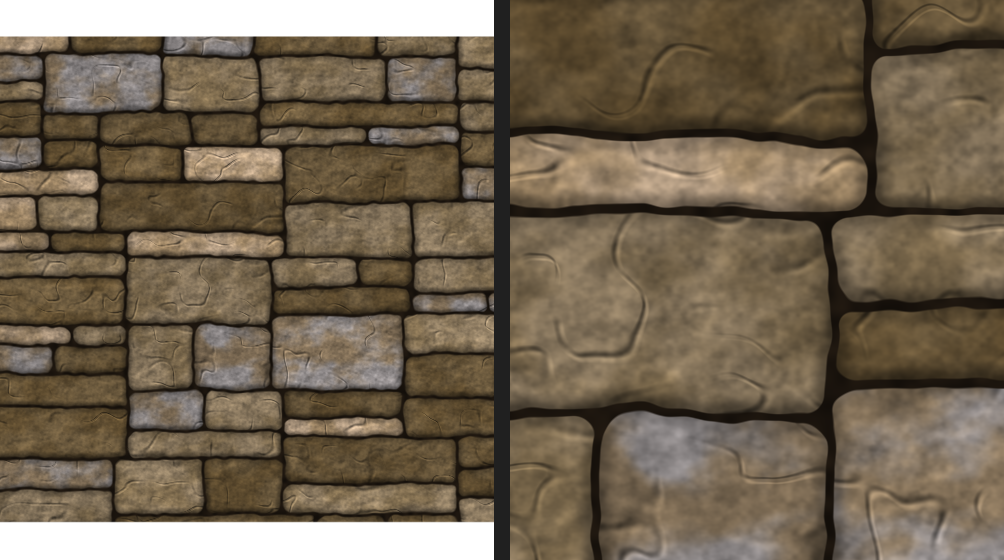
Left: the whole. Right: its middle third, enlarged.
This texture is drawn by a WebGL 2 fragment shader. Its source:

```glsl
#version 300 es
precision highp float;

uniform vec2 u_resolution;
out vec4 fragColor;

float hash(vec2 p) {
    vec3 a = fract(p.xyx * 0.1031);
    a += dot(a, a.yzx + 33.33);
    return fract((a.x + a.y) * a.z);
}

float noise(vec2 p) {
    vec2 i = floor(p), f = fract(p);
    f = f * f * (3.0 - 2.0 * f);
    return mix(mix(hash(i), hash(i + vec2(1, 0)), f.x),
               mix(hash(i + vec2(0, 1)), hash(i + vec2(1, 1)), f.x), f.y);
}

float fbm(vec2 p) {
    float sum = 0.0, amp = 0.5;
    for (int i = 0; i < 4; i++) {
        sum += amp * noise(p);
        p = mat2(1.6, 1.2, -1.2, 1.6) * p + 7.3;
        amp *= 0.5;
    }
    return sum / 0.9375;
}

// Thin broken wrinkles in the stone face
float creases(vec2 q) {
    vec2 w = q + 0.022 * vec2(noise(q * 34.0), noise(q * 34.0 + 9.0));
    float line = abs(noise(w * vec2(26, 40)) - 0.5);
    return smoothstep(0.07, 0.0, line) * smoothstep(0.4, 0.7, noise(q * 24.0 + 5.0));
}

float jitter(vec2 vertex) {
    return 0.64 * (hash(vertex + 41.0) - 0.5);
}

// Interlocking rectangles: wall joints run vertically through even grid
// vertices and horizontally through odd ones. Returns low and high corners.
vec4 block(vec2 c) {
    bool even = mod(c.x + c.y, 2.0) < 0.5;
    float a = jitter(c), b = jitter(c + 1.0);
    float right = jitter(c + vec2(1, 0)), top = jitter(c + vec2(0, 1));
    return even ? vec4(c.x + a, c.y + right, c.x + 1.0 + b, c.y + 1.0 + top)
                : vec4(c.x + top, c.y + a, c.x + 1.0 + right, c.y + 1.0 + b);
}

// Finds the stone around p and its identity
vec4 findStone(vec2 p, out vec2 id) {
    vec2 size = vec2(0.26, 0.102);
    vec2 g = p / size + 20.0;
    vec4 box = vec4(0);
    for (int j = -1; j <= 1; j++)
        for (int i = -1; i <= 1; i++) {
            vec2 c = floor(g) + vec2(i, j);
            vec4 b = block(c);
            if (all(greaterThanEqual(g, b.xy)) && all(lessThan(g, b.zw))) {
                box = b;
                id = c;
            }
        }
    box = (box - 20.0) * size.xyxy;

    // Tall blocks become two courses, very long slabs are cut across
    float cut = mix(box.y, box.w, 0.36 + 0.28 * hash(id + 3.0));
    if (box.w - box.y > 0.074 && hash(id + 8.0) < 0.68) {
        if (p.y > cut) { box.y = cut; id += vec2(71, 13); }
        else box.w = cut;
    }
    cut = mix(box.x, box.z, 0.35 + 0.3 * hash(id + 5.0));
    if (box.z - box.x > 0.24 && hash(id + 15.0) < 0.4) {
        if (p.x > cut) { box.x = cut; id += vec2(29, 97); }
        else box.z = cut;
    }
    return box;
}

vec3 stoneColor(float pick, float patches) {
    if (pick < 0.42) return mix(vec3(0.36, 0.29, 0.18), vec3(0.42, 0.35, 0.24), patches);
    if (pick < 0.74) return mix(vec3(0.47, 0.40, 0.29), vec3(0.55, 0.48, 0.38), patches);
    if (pick < 0.88) return mix(vec3(0.49, 0.42, 0.33), vec3(0.55, 0.53, 0.53), patches);
    return mix(vec3(0.58, 0.49, 0.37), vec3(0.70, 0.61, 0.51), patches);
}

void main() {
    vec2 p = gl_FragCoord.xy / u_resolution.y;
    float pixel = 1.0 / u_resolution.y;

    // Uneven joints
    vec2 w = p + 0.007 * (vec2(noise(p * 19.0), noise(p * 19.0 + 31.0)) - 0.5)
               + 0.0035 * (vec2(noise(p * 75.0), noise(p * 75.0 + 17.0)) - 0.5);
    vec2 id;
    vec4 box = findStone(w, id);
    vec2 halfSize = 0.5 * (box.zw - box.xy), local = w - 0.5 * (box.xy + box.zw);
    float radius = 0.008 + 0.008 * noise(p * 30.0);
    vec2 e = abs(local) - halfSize + 0.0026 + radius;
    float d = length(max(e, 0.0)) + min(max(e.x, e.y), 0.0) - radius;

    // Mottled face with embossed relief
    vec2 q = p + 20.0 * vec2(hash(id + 51.0), hash(id + 67.0));
    float mottle = fbm(q * vec2(20, 26));
    vec3 color = stoneColor(hash(id + 23.0), smoothstep(0.3, 0.7, mottle));
    color *= 0.93 + 0.14 * hash(id + 37.0);
    float relief = fbm(q * vec2(50, 70)) - fbm((q + vec2(-0.003, 0.004)) * vec2(50, 70));
    float grain = noise(q * 260.0) - 0.5;
    float shade = 1.0 + 0.55 * relief + 0.16 * grain + 0.4 * (fbm(q * 65.0 + 3.0) - 0.5);
    shade += 0.24 * creases(q + vec2(-0.002, 0.003)) - 0.36 * creases(q);

    // Rounded rim, lit from above
    float rim = 1.0 - smoothstep(0.0, 0.012, -d);
    shade *= 1.0 - 0.32 * rim + 0.12 * rim * local.y / halfSize.y;
    color *= shade;

    vec3 mortar = vec3(0.10, 0.075, 0.05) * (0.7 + 0.6 * noise(p * 120.0));
    color = mix(color, mortar, smoothstep(-1.2 * pixel, 1.2 * pixel, d));

    // White margins above and below the wall
    float wall = smoothstep(-pixel, pixel, 0.4335 - abs(p.y - 0.5013));
    fragColor = vec4(mix(vec3(1), color, wall), 1);
}
```
